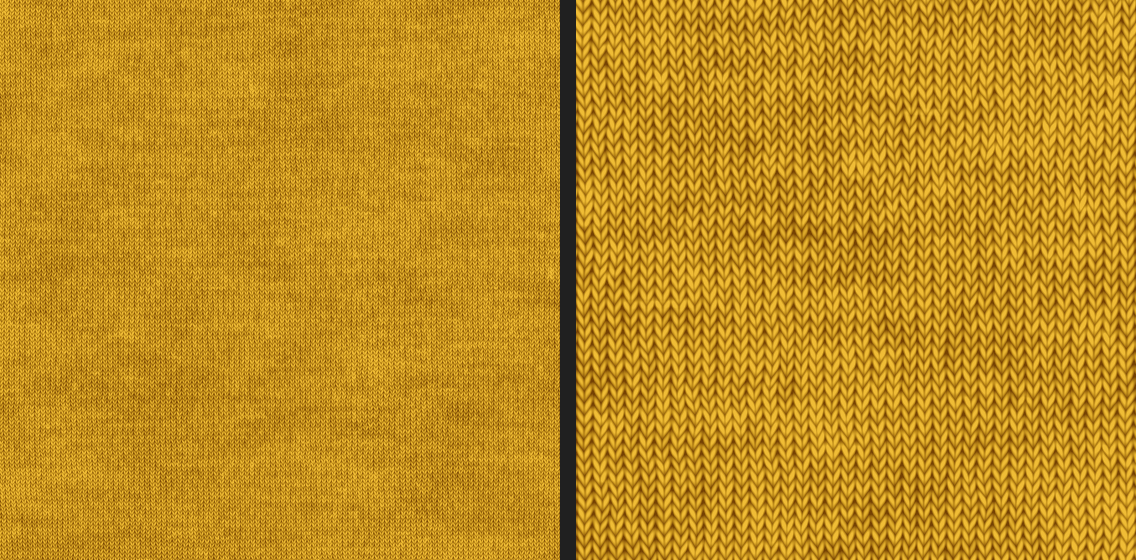
Left, the full canvas; right, a detail of the centre.
Reproduce this texture procedurally as a Shadertoy shader.

```glsl
// Fine mustard jersey knit: columns of V-shaped stitches with dark slits between.
// Each stitch is a mirrored pair of slanted strands; noise bends the columns and
// varies the yarn. Tone is averaged over each pixel, then mapped to a colour ramp.

#define WALES 108.0      // stitch columns across
#define COURSES 140.0    // stitch rows down
#define SLANT 1.9        // rise of a strand, in rows per column width
#define GROOVE 0.2       // width of the dark groove beside a column
#define WOBBLE 0.4       // sideways drift of columns, in columns
#define CONTRAST 1.15
#define MEAN_TONE 0.62
#define SAMPLES 4        // samples per pixel side

const vec3 SHADOW = vec3(0.45, 0.25, 0.01);
const vec3 YARN   = vec3(0.76, 0.56, 0.105);
const vec3 LIGHT  = vec3(0.94, 0.74, 0.21);

float hash(vec2 p) {
    vec3 q = fract(p.xyx * vec3(0.1031, 0.1030, 0.0973));
    q += dot(q, q.yzx + 33.33);
    return fract((q.x + q.y) * q.z);
}

float noise(vec2 p) {
    vec2 cell = floor(p), f = fract(p);
    f = f * f * (3.0 - 2.0 * f);
    float low = mix(hash(cell), hash(cell + vec2(1, 0)), f.x);
    float high = mix(hash(cell + vec2(0, 1)), hash(cell + vec2(1, 1)), f.x);
    return mix(low, high, f.y);
}

// Bends the cloth: slow drift of columns and a slight sag of rows.
vec2 stitchSpace(vec2 p) {
    vec2 s = p * vec2(WALES, COURSES);
    s.x += WOBBLE * (2.0 * noise(p * vec2(5.0, 4.0)) - 1.0);
    s.x += 0.25 * (noise(p * vec2(40.0, 60.0) + 17.0) - 0.5);
    s.y += 1.5 * noise(p * vec2(5.0, 3.0) + 41.0);
    return s;
}

// Relief of one stitch: slits between strands deepen where they meet the groove.
float stitchTone(vec2 s) {
    float wale = floor(s.x);
    float offset = fract(s.x) - 0.5;
    float x = abs(offset);
    float along = s.y - SLANT * x;
    vec2 id = vec2(2.0 * wale + step(0.0, offset), floor(along));
    float across = 2.0 * fract(along) - 1.0;
    float slit = across * across;

    float width = GROOVE * (0.7 + 0.6 * hash(id + 9.0));
    float groove = 1.0 - smoothstep(0.0, width, 0.5 - x);
    float centre = mix(0.6, 1.0, smoothstep(0.0, 0.13, x));
    float strand = 1.0 - 0.72 * slit;
    float relief = strand * centre * (1.0 - groove * mix(0.45, 1.0, slit));
    return relief + 0.18 * (hash(id) - 0.5);
}

// Uneven yarn: broad patches, streaked rows, thick spots and loose fibres.
float yarnVariation(vec2 p) {
    float patches = noise(p * vec2(9.0, 13.0) + 5.0) - 0.5;
    float blotches = noise(p * vec2(22.0, 34.0) + 57.0) - 0.5;
    float streaks = noise(p * vec2(12.0, COURSES * 0.8) + 23.0) - 0.5;
    float slubs = smoothstep(0.83, 0.98, noise(p * vec2(60.0, 105.0) + 71.0));
    float fibres = noise(p * vec2(330.0, 290.0)) - 0.5;
    return 0.1 * patches + 0.08 * blotches + 0.13 * streaks + 0.17 * slubs + 0.14 * fibres;
}

vec3 yarnColour(float tone) {
    tone = clamp(tone, 0.0, 1.0);
    vec3 dark = mix(SHADOW, YARN, tone / MEAN_TONE);
    vec3 bright = mix(YARN, LIGHT, (tone - MEAN_TONE) / (1.0 - MEAN_TONE));
    return tone < MEAN_TONE ? dark : bright;
}

void mainImage(out vec4 fragColor, in vec2 fragCoord) {
    float relief = 0.0;
    for (int j = 0; j < SAMPLES; j++) {
        for (int i = 0; i < SAMPLES; i++) {
            vec2 jitter = (vec2(i, j) + 0.5) / float(SAMPLES) - 0.5;
            relief += stitchTone(stitchSpace((fragCoord + jitter) / iResolution.xy));
        }
    }
    relief /= float(SAMPLES * SAMPLES);

    float tone = MEAN_TONE + CONTRAST * (relief - 0.63);
    tone += yarnVariation(fragCoord / iResolution.xy);
    fragColor = vec4(yarnColour(tone), 1.0);
}
```
